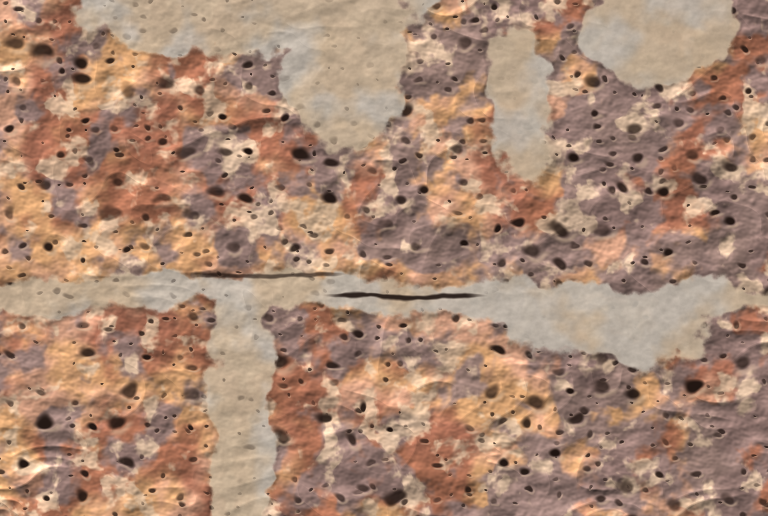
This texture is drawn by a Shadertoy shader. Its source:

```glsl
// Weathered, pitted sandstone blocks with pale mortar joints and plaster remnants.
#define PORE_SCALE 15.0
#define PORE_DENSITY 0.62
#define PIT_SCALE 34.0
#define PIT_DENSITY 0.36
#define GRAIN_SCALE 22.0
#define RELIEF 2.3
#define EDGE_WOBBLE 0.075
#define JOINT_HEIGHT 0.425
#define LIGHT_STEP vec2(-0.0025, 0.0040)

const vec3 OCHRE  = vec3(0.82, 0.62, 0.44);
const vec3 PINK   = vec3(0.81, 0.61, 0.50);
const vec3 RUST   = vec3(0.59, 0.37, 0.29);
const vec3 MAUVE  = vec3(0.54, 0.45, 0.43);
const vec3 CREAM  = vec3(0.87, 0.75, 0.63);
const vec3 MORTAR = vec3(0.75, 0.71, 0.66);
const vec3 SAND   = vec3(0.77, 0.67, 0.55);
const vec3 HOLLOW = vec3(0.12, 0.08, 0.065);

float hash(vec2 p) {
    vec3 q = fract(vec3(p.xyx) * 0.1031);
    q += dot(q, q.yzx + 33.33);
    return fract((q.x + q.y) * q.z);
}

float noise(vec2 p) {
    vec2 i = floor(p), f = fract(p);
    f = f * f * (3.0 - 2.0 * f);
    return mix(mix(hash(i), hash(i + vec2(1, 0)), f.x),
               mix(hash(i + vec2(0, 1)), hash(i + vec2(1, 1)), f.x), f.y);
}

float fbm(vec2 p) {
    float sum = 0.0, amp = 0.5;
    for (int i = 0; i < 4; i++) {
        sum += amp * noise(p);
        p = mat2(1.6, 1.2, -1.2, 1.6) * p + 17.3;
        amp *= 0.5;
    }
    return sum / 0.9375;
}

// Rough surface: lumps plus worn, worm-like ridges
float stoneHeight(vec2 p) {
    vec2 q = p * GRAIN_SCALE * vec2(0.85, 1.1);
    float ridge = 1.0 - abs(2.0 * noise(q * 0.9 + 2.0 * noise(q * 0.5)) - 1.0);
    return fbm(q) + 0.30 * ridge;
}

// Scattered holes: x is the dark hollow, y the sunlit lower lip
vec2 pores(vec2 p, float scale, float density) {
    vec2 q = p * scale, cell = floor(q), result = vec2(0.0);
    q += 0.22 * (vec2(noise(q * 2.3), noise(q * 2.3 + 40.0)) - 0.5);
    for (int y = -1; y <= 1; y++)
    for (int x = -1; x <= 1; x++) {
        vec2 id = cell + vec2(x, y);
        float chance = hash(id + 71.0), size = hash(id + 13.0);
        vec2 centre = id + 0.15 + 0.7 * vec2(hash(id + 5.0), hash(id + 29.0));
        vec2 d = (q - centre) * vec2(mix(0.6, 1.0, hash(id + 53.0)), 1.05);
        float radius = mix(0.09, 0.23, size * size), r = length(d) / radius;
        float present = step(chance, density);
        float depth = mix(0.45, 1.0, hash(id + 97.0));
        float hollow = 1.0 - smoothstep(0.45, 1.15, r + 0.25 * (d.x - d.y) / radius);
        float lip = smoothstep(0.6, 1.1, r) * (1.0 - smoothstep(1.1, 1.8, r));
        lip *= smoothstep(0.1, 0.9, (0.4 * d.x - d.y) / (r * radius + 0.001));
        result = max(result, present * vec2(hollow * depth, lip));
    }
    return result;
}

float ellipse(vec2 p, vec2 centre, vec2 radii) {
    return (length((p - centre) / radii) - 1.0) * min(radii.x, radii.y);
}

// Signed distance to the joints and the plaster left on the faces
float mortarDistance(vec2 p) {
    float bed = abs(p.y - JOINT_HEIGHT - 0.02 * sin(p.x * 4.0)) - 0.030;
    float upright = max(abs(p.x - 0.465) - 0.050, p.y - JOINT_HEIGHT);
    float d = min(bed, upright);
    d = min(d, ellipse(p, vec2(0.48, 0.98), vec2(0.32, 0.085)));
    d = min(d, ellipse(p, vec2(0.67, 0.86), vec2(0.12, 0.14)));
    d = min(d, ellipse(p, vec2(1.01, 0.79), vec2(0.075, 0.13)));
    d = min(d, ellipse(p, vec2(1.28, 0.94), vec2(0.14, 0.10)));
    return min(d, ellipse(p, vec2(1.19, 0.37), vec2(0.20, 0.075)));
}

// Thin broken crack along a horizontal line
float crack(vec2 p, float height, float from, float to, float width) {
    float d = abs(p.y - height - 0.014 * (fbm(p.xx * vec2(14.0, 3.0)) - 0.5));
    float ends = smoothstep(from, from + 0.05, p.x) * (1.0 - smoothstep(to - 0.05, to, p.x));
    float w = width * ends * (0.35 + noise(p * 32.0));
    return ends * (1.0 - smoothstep(w * 0.4, w + 0.003, d));
}

void mainImage(out vec4 fragColor, in vec2 fragCoord) {
    vec2 p = fragCoord / iResolution.y;

    // Mineral stains, warmer to the left and greyer to the right
    float side = smoothstep(0.3, 1.2, p.x);
    vec2 q = p + 0.03 * vec2(fbm(p * 12.0), fbm(p * 12.0 + 9.0));
    vec3 stone = mix(PINK, OCHRE, smoothstep(0.35, 0.65, fbm(q * 13.0)));
    stone = mix(stone, RUST, 0.85 * smoothstep(0.47, 0.66, fbm(q * 8.0 + 31.0) + 0.06 * side));
    stone = mix(stone, MAUVE, 0.9 * smoothstep(0.46, 0.62, fbm(q * 15.0 + 57.0) + 0.13 * side - 0.03));
    stone = mix(stone, CREAM, 0.8 * smoothstep(0.54, 0.70, fbm(q * 26.0 + 83.0)));

    // Relief lit from the upper left
    float h = stoneHeight(p);
    float slope = h - stoneHeight(p + LIGHT_STEP);
    stone *= 0.98 + RELIEF * slope + 0.35 * (h - 0.68);

    // Large pores and small pits
    vec2 holes = pores(p, PORE_SCALE, PORE_DENSITY);
    vec2 pits = pores(p + 3.7, PIT_SCALE, PIT_DENSITY);
    stone = mix(stone, CREAM, 0.45 * max(holes.y, 0.7 * pits.y));
    stone = mix(stone, HOLLOW, max(holes.x, 0.8 * pits.x));

    // Smooth mortar with sandy stains and faint grain
    float stain = smoothstep(0.42, 0.64, fbm(p * 9.0 + 23.0) + 0.10 * (1.0 - side));
    vec3 mortar = mix(MORTAR, SAND, 0.75 * stain);
    mortar *= 0.98 + mix(0.9, 0.35, side) * slope + 0.16 * (fbm(p * 70.0) - 0.5);
    mortar = mix(mortar, HOLLOW, 0.35 * pits.x * (1.0 - side));

    // Ragged mortar edge with stone showing through
    float d = mortarDistance(p) + EDGE_WOBBLE * (fbm(p * 13.0 + 45.0) - 0.5);
    d += 0.025 * (fbm(p * 40.0) - 0.5);
    float cover = 1.0 - smoothstep(-0.007, 0.006, d);
    vec3 color = mix(stone, mortar, 0.94 * cover);
    color *= 1.0 - 0.14 * smoothstep(-0.004, 0.004, d) * (1.0 - smoothstep(0.004, 0.018, d));

    // Open cracks along the bed joint
    float gap = max(crack(p, 0.424, 0.62, 0.95, 0.005), 0.7 * crack(p, 0.465, 0.36, 0.68, 0.003));
    color = mix(color, HOLLOW, 0.9 * gap);
    fragColor = vec4(clamp(color, 0.0, 1.0), 1.0);
}
```
